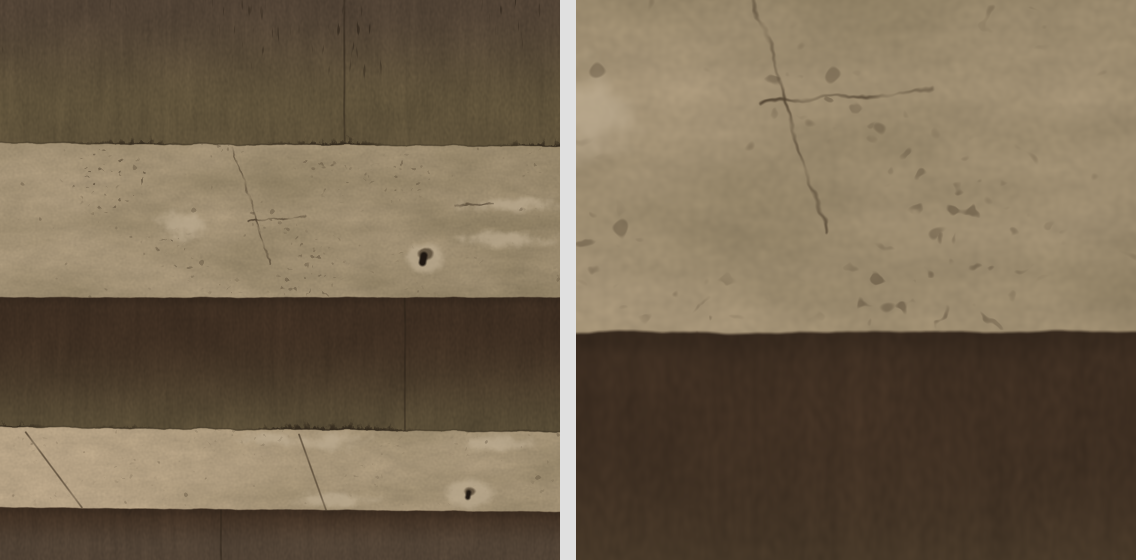
Left: the whole. Right: its middle third, enlarged.
Write a WebGL 2 fragment shader that draws this texture.

```glsl
#version 300 es
precision highp float;
// Two weathered pale concrete beams crossing a dark, vertically grained wall.
// Wall shading, rough beam edges, grime, cracks, chalky patches and bolt holes
// are layered from gradient noise and distance functions in canvas units.

uniform vec2 u_resolution;
out vec4 fragColor;

const vec3 WALL_BROWN = vec3(0.243, 0.182, 0.132);
const vec3 WALL_OLIVE = vec3(0.372, 0.322, 0.228);
const vec3 WALL_GREY  = vec3(0.318, 0.262, 0.208);
const vec3 GRIME      = vec3(0.165, 0.130, 0.090);
const vec3 STONE      = vec3(0.660, 0.590, 0.478);
const vec3 STONE_DIM  = vec3(0.565, 0.505, 0.395);
const vec3 STONE_WARM = vec3(0.725, 0.645, 0.530);
const vec3 CHALK      = vec3(0.745, 0.680, 0.575);
const vec3 CRACK      = vec3(0.320, 0.265, 0.195);
const vec3 HOLE       = vec3(0.120, 0.092, 0.065);

const int BEAMS = 2;
// Bottom and top height, then the slope of each edge.
const vec4 BEAM[BEAMS] = vec4[](vec4(0.469, 0.744, 0.000, -0.006),
                                vec4(0.094, 0.237, -0.008, -0.009));
// Bolt hole centre and halo radii.
const vec4 BOLT[BEAMS] = vec4[](vec4(0.757, 0.540, 0.036, 0.028),
                                vec4(0.837, 0.118, 0.048, 0.028));
const float BOLT_SIZE[BEAMS] = float[](0.0125, 0.0085);
// Chalky patches: centre and radii.
const vec4 PATCH[7] = vec4[](
  vec4(0.325, 0.599, 0.050, 0.035), vec4(0.920, 0.635, 0.095, 0.016),
  vec4(0.905, 0.573, 0.095, 0.016), vec4(0.590, 0.213, 0.066, 0.020),
  vec4(0.480, 0.216, 0.056, 0.016), vec4(0.890, 0.209, 0.072, 0.020),
  vec4(0.600, 0.107, 0.080, 0.016));
// Cracks: start and end points.
const vec4 CRACKS[5] = vec4[](
  vec4(0.417, 0.736, 0.482, 0.530), vec4(0.046, 0.228, 0.146, 0.094),
  vec4(0.534, 0.224, 0.582, 0.090), vec4(0.815, 0.633, 0.880, 0.636),
  vec4(0.445, 0.606, 0.545, 0.612));
// Wall seams: x, lower and upper height.
const vec3 SEAM[3] = vec3[](vec3(0.615, 0.742, 1.1), vec3(0.723, 0.230, 0.470),
                            vec3(0.395, -0.1, 0.092));
const float CRACK_WIDTH = 0.0012;
const float SEAM_WIDTH = 0.0014;
const float EDGE_SOFTNESS = 0.0014;

vec2 hash2(vec2 p) {
  vec3 q = fract(p.xyx * vec3(0.1031, 0.1030, 0.0973));
  q += dot(q, q.yzx + 33.33);
  return fract((q.xx + q.yz) * q.zy);
}

float corner(vec2 cell, vec2 offset) {
  return dot(hash2(cell) * 2.0 - 1.0, offset);
}

float noise(vec2 p) {
  vec2 i = floor(p), f = fract(p), e = vec2(1.0, 0.0);
  vec2 u = f * f * f * (f * (f * 6.0 - 15.0) + 10.0);
  return mix(mix(corner(i, f), corner(i + e, f - e), u.x),
             mix(corner(i + e.yx, f - e.yx), corner(i + 1.0, f - 1.0), u.x), u.y);
}

float fbm(vec2 p) {
  float sum = 0.0, amp = 1.0;
  for (int i = 0; i < 4; i++, p = p * 2.03 + 17.3, amp *= 0.5) sum += amp * noise(p);
  return sum;
}

float segment(vec2 p, vec2 a, vec2 b) {
  vec2 d = b - a;
  return length(p - a - d * clamp(dot(p - a, d) / dot(d, d), 0.0, 1.0));
}

vec3 wall(vec2 p, float aa) {
  vec3 col = mix(WALL_OLIVE, WALL_GREY, smoothstep(0.80, 1.0, p.y));
  float middle = smoothstep(0.47, 0.22, p.y);
  col = p.y < 0.6 ? mix(WALL_BROWN, WALL_OLIVE * 0.94, middle * middle) : col;
  col = p.y < 0.16 ? mix(WALL_GREY, WALL_BROWN * 1.06, smoothstep(0.02, 0.09, p.y)) : col;
  // Vertical grain, mottling and short dark drips.
  col *= 1.0 + 0.08 * fbm(p * vec2(75.0, 7.0)) + 0.09 * fbm(p * 11.0);
  col *= 1.0 + 0.10 * noise(p * vec2(210.0, 120.0));
  float drip = smoothstep(0.25, 0.5, noise(p * vec2(170.0, 28.0)));
  float dripArea = smoothstep(0.0, 0.35, noise(p * 6.0 + 4.0)) * smoothstep(0.78, 0.92, p.y);
  col = mix(col, GRIME, 0.6 * drip * dripArea);
  for (int i = 0; i < 3; i++) {
    float offset = abs(p.x - SEAM[i].x - 0.002 * noise(p.yy * 9.0));
    float line = smoothstep(SEAM_WIDTH + aa, 0.0, offset) * (0.5 + 0.3 * noise(p * 40.0));
    col = mix(col, GRIME, line * step(SEAM[i].y, p.y) * step(p.y, SEAM[i].z));
  }
  return col;
}

vec3 stone(vec2 p, float aa) {
  float upper = step(0.35, p.y);
  float stain = fbm(p * vec2(5.0, 14.0) + 3.0);
  float dim = mix(0.15 + 0.25 * p.x, 0.25 + 0.55 * p.x, upper);
  vec3 col = mix(STONE, STONE_DIM, clamp(dim + 0.75 * stain, -0.2, 1.1));
  col = mix(col, STONE_WARM, (1.0 - upper) * smoothstep(0.8, 0.0, p.x) * 0.8);
  col *= 1.0 + 0.06 * fbm(p * vec2(22.0, 50.0)) + 0.05 * noise(p * 190.0);
  vec2 warp = vec2(fbm(p * 30.0), fbm(p * 30.0 + 40.0));
  for (int i = 0; i < 7; i++) {
    float r = length((p - PATCH[i].xy) / PATCH[i].zw + 0.7 * warp);
    col = mix(col, CHALK, 0.7 * smoothstep(1.15, 0.25, r));
  }
  // Irregular pits in loose clusters, denser on the upper left.
  float pits = smoothstep(0.27, 0.47, noise(p * vec2(105.0, 125.0) + 9.0 + warp));
  float cluster = smoothstep(0.02, 0.32, noise(p * vec2(8.0, 11.0) + 2.0));
  cluster *= mix(0.25, 0.9 - 0.5 * p.x, upper);
  float speck = smoothstep(0.43, 0.56, noise(p * 65.0 + 31.0)) * 0.35;
  col = mix(col, CRACK, max(0.7 * pits * cluster, speck));
  // Cracks wander and fade in and out; the upper ones are more broken.
  for (int i = 0; i < 5; i++) {
    float d = segment(p + 0.007 * warp * upper, CRACKS[i].xy, CRACKS[i].zw);
    float wear = mix(0.7, 0.5, upper) + mix(0.5, 1.3, upper) * noise(p * 42.0 + 5.0);
    col = mix(col, CRACK, clamp(wear, 0.0, 0.9) * smoothstep(CRACK_WIDTH + aa, 0.0, d));
  }
  for (int i = 0; i < BEAMS; i++) {
    vec2 q = p - BOLT[i].xy;
    col = mix(col, CHALK, 0.65 * smoothstep(1.15, 0.6, length(q / BOLT[i].zw + 0.35 * warp)));
    float s = BOLT_SIZE[i];
    float shadow = length((q - s * vec2(0.25, 0.5)) / vec2(1.0, 0.8) + 0.003 * warp) - s;
    col = mix(col, CRACK, 0.8 * smoothstep(aa + 0.002, -0.003, shadow));
    float core = segment(q, s * vec2(-0.2, -0.7), s * vec2(0.0, 0.3)) - 0.5 * s;
    col = mix(col, HOLE, smoothstep(aa + 0.001, -aa - 0.001, core));
  }
  return col;
}

void main() {
  vec2 p = gl_FragCoord.xy / u_resolution;
  float aa = 1.0 / u_resolution.y, soft = max(aa, EDGE_SOFTNESS);
  vec3 col = wall(p, aa), face = stone(p, aa);
  float rough = 0.004 * fbm(vec2(p.x * 22.0, 5.3));
  for (int i = 0; i < BEAMS; i++) {
    float low = p.y - BEAM[i].x - BEAM[i].z * p.x - 0.5 * rough;
    float high = p.y - BEAM[i].y - BEAM[i].w * p.x - rough;
    // Patchy ragged grime on the top edge, and shade under the bottom one.
    float clump = smoothstep(-0.2, 0.3, noise(vec2(p.x * 6.0, float(i) * 9.0 + 0.4)));
    float ragged = max(0.0, 0.15 + fbm(vec2(p.x * 95.0, p.y * 60.0)));
    float tuft = 0.004 + 0.026 * clump * ragged;
    float cover = 0.35 + 0.5 * clump;
    col = mix(col, GRIME, cover * step(0.0, high) * smoothstep(tuft, 0.0, high));
    col *= 1.0 - 0.12 * smoothstep(-0.02, 0.0, low) * step(low, 0.0);
    float inside = smoothstep(-soft, soft, low) * smoothstep(soft, -soft, high);
    col = mix(col, face, inside);
  }
  fragColor = vec4(col, 1.0);
}
```
